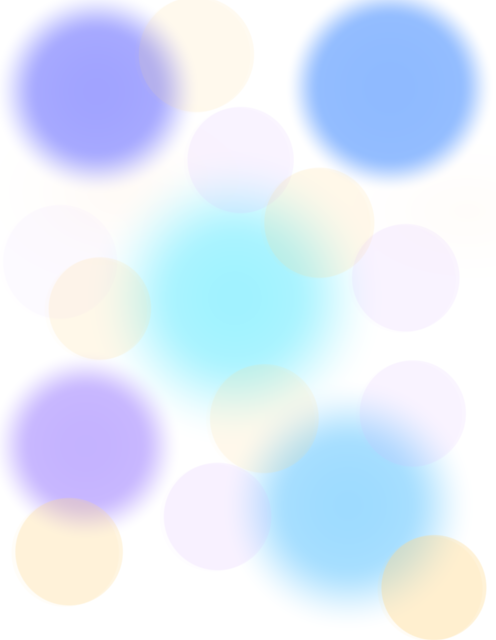
Write a Shadertoy shader that draws this background.

```glsl
// Pastel backdrop: five blurred colour glows on white, overlaid with
// translucent cream and lilac discs. Each layer is a circle distance
// turned into coverage, then alpha-blended in a loop.

// All lengths are in canvas heights, with the origin at the lower left.
const vec3 PAPER = vec3(1.0, 1.0, 1.0);
const vec3 CREAM = vec3(1.0, 0.85, 0.55);
const vec3 LILAC = vec3(0.85, 0.70, 1.0);
const vec3 HAZE  = vec3(1.0, 0.93, 0.87);

const float HAZE_ALPHA  = 0.24;
const float CENTRE_FADE = 1.4;   // how much wide glows pale towards the rim
const float RIM_SHARE   = 0.18;  // part of a disc drawn as a shifted copy
const vec2  RIM_SHIFT   = vec2(-0.006, -0.002);

// Glows: centre x, centre y, radius, half width of the blur
const int GLOW_COUNT = 5;
const vec4 GLOWS[GLOW_COUNT] = vec4[](
    vec4(0.151, 0.857, 0.126, 0.036),
    vec4(0.609, 0.863, 0.136, 0.028),
    vec4(0.367, 0.534, 0.163, 0.075),
    vec4(0.134, 0.303, 0.117, 0.033),
    vec4(0.544, 0.210, 0.146, 0.055));
const vec3 GLOW_COLOURS[GLOW_COUNT] = vec3[](
    vec3(0.63, 0.64, 1.0),
    vec3(0.56, 0.73, 1.0),
    vec3(0.63, 0.95, 1.0),
    vec3(0.77, 0.70, 1.0),
    vec3(0.62, 0.86, 1.0));

// Discs: centre x, centre y, radius, opacity (positive cream, negative lilac)
const int DISC_COUNT = 11;
const vec4 DISCS[DISC_COUNT] = vec4[](
    vec4(0.307, 0.915, 0.090,  0.16),
    vec4(0.376, 0.750, 0.083, -0.16),
    vec4(0.499, 0.652, 0.086,  0.19),
    vec4(0.634, 0.566, 0.084, -0.16),
    vec4(0.094, 0.591, 0.089, -0.07),
    vec4(0.156, 0.518, 0.080,  0.19),
    vec4(0.413, 0.346, 0.085,  0.17),
    vec4(0.645, 0.354, 0.083, -0.16),
    vec4(0.340, 0.193, 0.084, -0.18),
    vec4(0.108, 0.138, 0.084,  0.33),
    vec4(0.678, 0.082, 0.082,  0.42));

// Coverage of a circle whose edge fades over +-softness
float circle(vec2 p, vec2 centre, float radius, float softness) {
    float d = length(p - centre);
    return 1.0 - smoothstep(radius - softness, radius + softness, d);
}

// A blurred circle that also pales gently from its centre outwards
float glow(vec2 p, vec4 g) {
    float spread = g.w / g.z;
    float reach = min(length(p - g.xy) / g.z, 1.3);
    float fade = 1.0 - CENTRE_FADE * spread * spread * reach * reach;
    return circle(p, g.xy, g.z, g.w) * fade;
}

// Faint warm cloud with a Gaussian falloff
float haze(vec2 p, vec2 centre, vec2 size) {
    vec2 q = (p - centre) / size;
    return HAZE_ALPHA * exp(-dot(q, q));
}

void mainImage(out vec4 fragColor, in vec2 fragCoord) {
    vec2 p = fragCoord / iResolution.y;
    float pixel = 1.0 / iResolution.y;
    vec3 colour = PAPER;

    // Warm clouds on the paper
    colour = mix(colour, HAZE, haze(p, vec2(0.19, 0.70), vec2(0.12, 0.08)));
    colour = mix(colour, HAZE, 0.6 * haze(p, vec2(0.73, 0.67), vec2(0.12, 0.07)));

    // Blurred glows
    for (int i = 0; i < GLOW_COUNT; i++) {
        colour = mix(colour, GLOW_COLOURS[i], glow(p, GLOWS[i]));
    }

    // Translucent discs, each with a slightly shifted rim
    for (int i = 0; i < DISC_COUNT; i++) {
        vec4 disc = DISCS[i];
        vec3 tint = disc.w > 0.0 ? CREAM : LILAC;
        float body = circle(p, disc.xy, disc.z, pixel);
        float rim = circle(p, disc.xy + RIM_SHIFT, disc.z, pixel);
        colour = mix(colour, tint, abs(disc.w) * mix(body, rim, RIM_SHARE));
    }

    fragColor = vec4(colour, 1.0);
}
```
